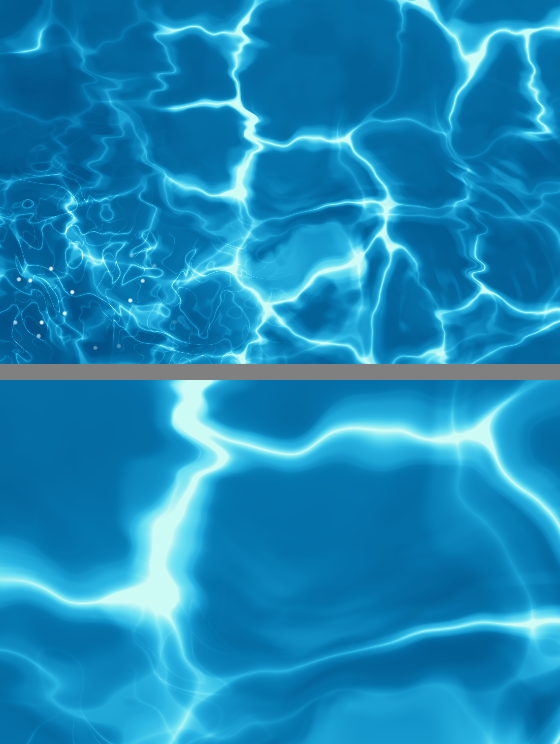
Top: the whole. Bottom: its middle third, enlarged.
This texture is drawn by a Shadertoy shader. Its source:

```glsl
// Sunlit pool water: bright caustic webs over deep blue.
// Warped rounded Voronoi borders make the light nets; noise adds
// cloudy sheets, fine ripples, drawn-out streaks and a few glints.

float hash(vec2 p) {
    return fract(sin(dot(p, vec2(127.1, 311.7))) * 43758.5453);
}

float noise(vec2 p) {
    vec2 i = floor(p), f = fract(p);
    f = f * f * f * (f * (f * 6.0 - 15.0) + 10.0);
    return mix(mix(hash(i), hash(i + vec2(1, 0)), f.x),
               mix(hash(i + vec2(0, 1)), hash(i + vec2(1, 1)), f.x), f.y);
}

float fbm(vec2 p) {
    float sum = 0.0, amp = 0.53;
    for (int i = 0; i < 4; i++) {
        sum += amp * noise(p);
        p = mat2(1.6, 1.2, -1.2, 1.6) * p + 7.3;
        amp *= 0.5;
    }
    return sum;
}

vec2 site(vec2 cell) {
    return cell + 0.1 + 0.8 * vec2(hash(cell), hash(cell + 41.7));
}

// Distance to the nearest cell border, with rounded corners
float webDistance(vec2 p) {
    vec2 home = floor(p), nearest = vec2(0), cell = home;
    float best = 9.0;
    for (int y = -1; y <= 1; y++)
    for (int x = -1; x <= 1; x++) {
        vec2 c = home + vec2(x, y), r = site(c) - p;
        if (dot(r, r) < best) { best = dot(r, r); nearest = r; cell = c; }
    }
    float d = 1.0;
    for (int y = -2; y <= 2; y++)
    for (int x = -2; x <= 2; x++) {
        if (x == 0 && y == 0) continue;
        vec2 r = site(cell + vec2(x, y)) - p;
        float border = dot(0.5 * (nearest + r), normalize(r - nearest));
        float h = max(0.12 - abs(d - border), 0.0) / 0.12;
        d = min(d, border) - h * h * 0.03;
    }
    return max(d, 0.0);
}

// Light level to water colour
vec3 waterColor(float v) {
    vec3 c = mix(vec3(0.005, 0.29, 0.50), vec3(0.01, 0.38, 0.59), clamp(v / 0.22, 0.0, 1.0));
    c = mix(c, vec3(0.02, 0.47, 0.69), clamp((v - 0.22) / 0.2, 0.0, 1.0));
    c = mix(c, vec3(0.07, 0.58, 0.79), clamp((v - 0.42) / 0.18, 0.0, 1.0));
    c = mix(c, vec3(0.16, 0.71, 0.89), clamp((v - 0.6) / 0.2, 0.0, 1.0));
    c = mix(c, vec3(0.39, 0.87, 0.95), clamp((v - 0.8) / 0.2, 0.0, 1.0));
    return mix(c, vec3(0.80, 0.98, 0.96), clamp((v - 1.0) / 0.3, 0.0, 1.0));
}

void mainImage(out vec4 fragColor, in vec2 fragCoord) {
    vec2 p = fragCoord / iResolution.y;

    // Regions of the surface
    float choppy = 1.0 - smoothstep(0.25, 0.62, length((p - vec2(0.15, 0.15)) * vec2(0.85, 1.0)));
    float cloudy = 1.0 - smoothstep(0.08, 0.4, abs(p.x - 1.0 + 0.45 * p.y) - 0.25 * (0.4 - p.y));
    cloudy *= 1.0 - smoothstep(0.25, 0.62, p.y);
    float drawn = 1.0 - smoothstep(0.1, 0.42, length(p - vec2(1.33, 0.42)));

    // Slow swell, then sideways jags from small surface waves
    vec2 swell = vec2(fbm(p * 3.0), fbm(p * 3.0 + 19.0)) - 0.5;
    vec2 q = p + 0.24 * swell;
    float jag = smoothstep(0.4, 0.75, noise(p * 4.0 + 31.0)) + 0.8 * choppy;
    q.x += 0.05 * jag * (noise(vec2(p.x * 7.0, p.y * 38.0 + p.x * 9.0)) - 0.5);
    q.y += 0.012 * (noise(p * 17.0) - 0.5);

    float light = 0.01 + 0.44 * fbm(p * vec2(2.4, 3.2) + swell * 2.0 + 4.0);

    // Main net: translucent sheets, folded rims and sharp cores
    float d = webDistance(q * vec2(3.7, 4.2) + vec2(2.3, 5.1));
    float width = mix(0.015, 0.17, noise(p * 4.3 + 11.0));
    float strength = smoothstep(0.2, 0.65, noise(q * 5.0 + 57.0)) * (1.0 - 0.55 * choppy);
    float sheet = 1.0 - smoothstep(width * 0.65, width + 0.01, d);
    light += strength * (0.25 * sheet + 0.13 * exp(-abs(d - width) * 55.0));
    light += (0.15 + 0.5 * strength) * exp(-d * 42.0) + 0.1 * exp(-d * 10.0);

    // Second, wider and fainter net lying across the first
    float e = webDistance(mat2(0.8, -0.6, 0.6, 0.8) * (q + 0.1 * swell.yx) * 2.7 + 13.0);
    float faint = smoothstep(0.3, 0.7, noise(p * 3.5 + 83.0));
    light += faint * (0.16 * (1.0 - smoothstep(0.05, 0.1, e)) + 0.28 * exp(-e * 55.0));

    // Cloudy light with ragged, slanting texture
    float cloud = fbm(mat2(0.8, 0.6, -0.6, 0.8) * q * vec2(5.0, 6.5) + swell * 3.0);
    float rag = noise(vec2(p.x * 16.0 + p.y * 12.0, p.y * 30.0 - p.x * 20.0));
    light += cloudy * (0.48 * smoothstep(0.36, 0.66, cloud + 0.12 * (rag - 0.5)) + 0.04);

    // Fine wriggling ripples
    vec2 s = mat2(0.9, 0.45, -0.45, 0.9) * p + 0.09 * swell;
    float n = noise(s * vec2(15.0, 26.0) + 3.0 * noise(p * 11.0));
    float m = noise(s * vec2(34.0, 24.0) + 2.0 * n + 70.0);
    float patchy = smoothstep(0.3, 0.6, noise(p * 7.0 + 5.0));
    light += choppy * (0.14 * (n - 0.5) + (0.1 + 0.45 * patchy) * exp(-abs(n - 0.52) * 24.0)
           + 0.3 * patchy * exp(-abs(m - 0.5) * 26.0));

    // Long thin streaks curving down to the right
    vec2 c = p - vec2(1.0, 0.12);
    float streak = noise(vec2(length(c * vec2(1.0, 1.15)) * 62.0 + 9.0 * swell.x, atan(c.y, c.x) * 4.0));
    light += drawn * 0.32 * smoothstep(0.55, 0.95, streak) * smoothstep(0.3, 0.6, noise(p * 6.0 + 23.0));

    // White glints on the choppy corner
    vec2 g = p * 32.0, id = floor(g);
    vec2 center = 0.3 + 0.4 * vec2(hash(id + 3.0), hash(id + 8.0));
    float glint = step(0.88, hash(id + 15.0)) * (1.0 - smoothstep(0.08, 0.26, length(fract(g) - center)));
    float corner = 1.0 - smoothstep(0.1, 0.24, length((p - vec2(0.22, 0.18)) * vec2(0.7, 1.3)));

    vec3 color = waterColor(light);
    color = mix(color, vec3(0.88, 0.96, 0.98), glint * corner);
    fragColor = vec4(color, 1.0);
}
```
